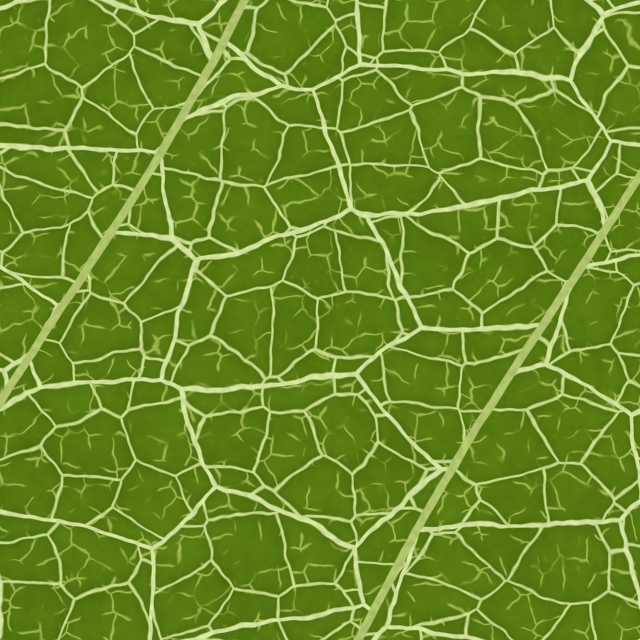
Reproduce this texture procedurally as a three.js fragment shader.

```glsl
varying vec2 vUv;

const vec3 BLADE_DARK = vec3(0.275, 0.405, 0.045);
const vec3 BLADE_LIGHT = vec3(0.37, 0.51, 0.08);
const vec3 BLOTCH = vec3(0.50, 0.62, 0.09);
const vec3 TWIG = vec3(0.62, 0.71, 0.31);
const vec3 VEIN = vec3(0.77, 0.85, 0.54);
const vec3 MAIN_VEIN = vec3(0.82, 0.89, 0.62);
const vec3 RIB = vec3(0.69, 0.77, 0.43);
const float SOFTNESS = 0.0016;

vec2 hash2(vec2 p) {
  vec2 k = vec2(dot(p, vec2(127.1, 311.7)), dot(p, vec2(269.5, 183.3)));
  return fract(sin(k) * 43758.5453);
}

float cornerSlope(vec2 cell, vec2 f, vec2 corner) {
  return dot(hash2(cell + corner) * 2.0 - 1.0, f - corner);
}

float gradientNoise(vec2 p) {
  vec2 i = floor(p);
  vec2 f = p - i;
  vec2 u = f * f * f * (f * (f * 6.0 - 15.0) + 10.0);
  float low = mix(cornerSlope(i, f, vec2(0.0)), cornerSlope(i, f, vec2(1.0, 0.0)), u.x);
  float high = mix(cornerSlope(i, f, vec2(0.0, 1.0)), cornerSlope(i, f, vec2(1.0)), u.x);
  return mix(low, high, u.y);
}

vec2 warp(vec2 p, float frequency, float amount) {
  vec2 q = p * frequency;
  return amount * vec2(gradientNoise(q), gradientNoise(q + 17.3));
}

vec2 seedPoint(vec2 cell, float seed) {
  return cell + 0.1 + 0.8 * hash2(cell + seed);
}

// x: distance to the nearest cell border in canvas units, y: cell id
vec2 cellBorder(vec2 p, vec2 frequency, float seed) {
  vec2 q = p * frequency;
  vec2 base = floor(q);
  vec2 home = base;
  vec2 nearest = vec2(0.0);
  float best = 100.0;
  for (int y = -1; y <= 1; y++) {
    for (int x = -1; x <= 1; x++) {
      vec2 cell = base + vec2(float(x), float(y));
      vec2 r = seedPoint(cell, seed) - q;
      float d = dot(r, r);
      if (d < best) {
        best = d;
        nearest = r;
        home = cell;
      }
    }
  }
  float border = 100.0;
  for (int y = -2; y <= 2; y++) {
    for (int x = -2; x <= 2; x++) {
      vec2 r = seedPoint(home + vec2(float(x), float(y)), seed) - q;
      vec2 across = r - nearest;
      if (dot(across, across) > 0.0001) {
        float d = dot(0.5 * (r + nearest), across) / length(across * frequency);
        border = min(border, d);
      }
    }
  }
  return vec2(border, floor(hash2(home + seed + 5.0).x * 90.0));
}

float stroke(float d, float halfWidth) {
  return 1.0 - smoothstep(halfWidth - SOFTNESS, halfWidth + SOFTNESS, d);
}

void main() {
  vec2 p = vUv;
  vec2 wiggle = warp(p, 17.0, 0.009) + warp(p, 46.0, 0.004);
  vec2 bent = p + warp(p, 4.0, 0.035) + wiggle;

  // Slanted ribs split the blade into strips
  float strip = (p.x - 0.59 * p.y + 0.21 + 0.012 * sin(p.y * 6.0) + 0.3 * wiggle.x) / 0.77;
  float stripId = floor(strip);
  float ribDistance = 0.66 * (0.5 - abs(fract(strip) - 0.5));

  // Each vein level is seeded by the cell that encloses it
  vec2 coarse = cellBorder(bent, vec2(3.2, 4.8), stripId * 7.0 + 23.0);
  vec2 medium = cellBorder(bent, vec2(9.5, 11.0), coarse.y + 3.0);
  vec2 fine = cellBorder(bent + warp(p, 60.0, 0.006), vec2(23.0, 25.0), medium.y + 11.0);

  // Mottled blade, darker beside the veins
  float mottle = 0.5 * gradientNoise(p * 9.0) + 0.45 * gradientNoise(p * 38.0)
    + 0.3 * gradientNoise(p * 105.0);
  float veinDistance = min(ribDistance, min(coarse.x, medium.x));
  float shade = 0.72 + 0.65 * mottle - 0.6 * exp(-veinDistance / 0.008);
  vec3 color = mix(BLADE_DARK, BLADE_LIGHT, clamp(shade, -0.2, 1.2));
  float blotch = smoothstep(0.36, 0.62, gradientNoise(p * 6.5 + 4.0) + 0.25 * mottle);
  color = mix(color, BLOTCH, 0.7 * blotch);
  float fleck = smoothstep(0.34, 0.6, gradientNoise(p * 58.0 + 31.0));
  color = mix(color, BLOTCH, 0.5 * fleck);

  // Broken twigs, then closed veins and ribs on top
  float presence = smoothstep(-0.08, 0.12, gradientNoise(p * 25.0 + 9.0));
  float vary = 1.0 + 0.5 * gradientNoise(p * 7.0 + 50.0);
  float grain = 1.0 + 0.12 * gradientNoise(p * 90.0 + 70.0);
  color = mix(color, TWIG * grain, presence * stroke(fine.x, 0.0017 * vary));
  color = mix(color, VEIN * grain, stroke(medium.x, 0.0023 * vary));
  color = mix(color, MAIN_VEIN * grain, stroke(coarse.x, 0.0035 * vary));
  color = mix(color, RIB * grain, stroke(ribDistance, 0.0065));

  gl_FragColor = vec4(color, 1.0);
}
```
